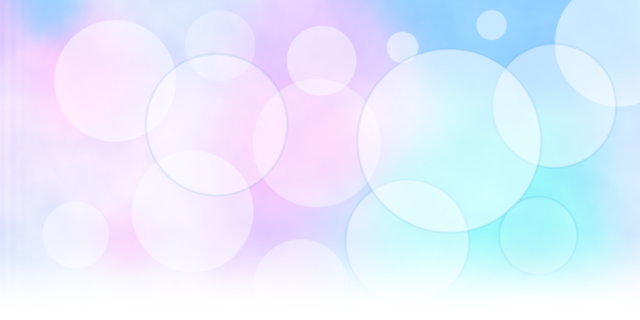
Give the GLSL for this background, as a Shadertoy shader.

```glsl
// Pastel bokeh: translucent white discs float over soft clouds of colour.
// The clouds blend six palette colours by normalised Gaussian weights, with
// the domain warped by layered sines; the lower edge dissolves into white.

const vec3 PINK  = vec3(0.99, 0.75, 0.99);
const vec3 LILAC = vec3(0.89, 0.79, 1.00);
const vec3 PALE  = vec3(0.96, 0.92, 1.00);
const vec3 MIST  = vec3(0.85, 0.91, 1.00);
const vec3 SKY   = vec3(0.58, 0.82, 1.00);
const vec3 CYAN  = vec3(0.58, 0.97, 0.98);
const vec3 RING_TINT = vec3(0.91, 0.95, 0.98);

const float RING_WIDTH = 0.0035;
const float WARP = 0.025;
const float CLOUD_CONTRAST = 0.045;
const float FADE_LOW = 0.02;
const float FADE_HIGH = 0.31;

// Cloud centres: x, y, spread (canvas heights)
const int BLOBS = 4;
const vec3 PINK_AT[BLOBS] = vec3[](vec3(0.30, 0.75, 0.16), vec3(1.00, 0.55, 0.19),
    vec3(0.84, 0.57, 0.15), vec3(0.37, 0.25, 0.08));
const vec3 LILAC_AT[BLOBS] = vec3[](vec3(0.86, 0.80, 0.16), vec3(0.88, 0.30, 0.17),
    vec3(1.13, 0.87, 0.13), vec3(0.00, 0.95, 0.10));
const vec3 PALE_AT[BLOBS] = vec3[](vec3(0.05, 0.52, 0.22), vec3(0.52, 0.57, 0.17),
    vec3(1.21, 0.65, 0.13), vec3(0.36, 0.40, 0.20));
const vec3 MIST_AT[BLOBS] = vec3[](vec3(0.54, 0.93, 0.20), vec3(0.10, 0.20, 0.20),
    vec3(1.07, 0.27, 0.13), vec3(1.98, 0.50, 0.19));
const vec3 SKY_AT[BLOBS] = vec3[](vec3(1.45, 0.97, 0.21), vec3(1.74, 0.89, 0.24),
    vec3(1.25, 1.02, 0.10), vec3(0.13, 1.00, 0.09));
const vec3 CYAN_AT[BLOBS] = vec3[](vec3(1.73, 0.45, 0.17), vec3(1.48, 0.49, 0.20),
    vec3(1.25, 0.26, 0.16), vec3(1.57, 0.27, 0.20));

// Discs: x, y, radius, opacity
const int PLAIN = 10;
const vec4 PLAIN_DISCS[PLAIN] = vec4[](
    vec4(0.360, 0.747, 0.190, 0.50), vec4(0.688, 0.857, 0.110, 0.27),
    vec4(0.990, 0.553, 0.200, 0.38), vec4(1.005, 0.810, 0.109, 0.45),
    vec4(1.258, 0.852, 0.049, 0.50), vec4(1.536, 0.922, 0.047, 0.45),
    vec4(1.932, 0.865, 0.198, 0.50), vec4(0.602, 0.339, 0.190, 0.45),
    vec4(0.237, 0.266, 0.104, 0.40), vec4(0.940, 0.104, 0.148, 0.38));
const int RINGED = 5;
const vec4 RINGED_DISCS[RINGED] = vec4[](
    vec4(0.677, 0.610, 0.221, 0.38), vec4(1.732, 0.669, 0.193, 0.42),
    vec4(1.273, 0.245, 0.193, 0.42), vec4(1.404, 0.560, 0.287, 0.50),
    vec4(1.682, 0.263, 0.122, 0.15));

// Layered, rotated sines giving a soft cloudy value around zero
float clouds(vec2 p) {
    float sum = 0.0, amp = 0.5;
    for (int i = 0; i < 5; i++) {
        sum += amp * sin(p.x + 1.3 * sin(p.y)) * sin(p.y + 1.1 * cos(p.x));
        p = mat2(1.5, 1.1, -1.1, 1.5) * p + 2.7;
        amp *= 0.55;
    }
    return sum;
}

float weight(vec2 p, vec3 blobs[BLOBS]) {
    float sum = 0.0;
    for (int i = 0; i < BLOBS; i++) {
        vec2 d = (p - blobs[i].xy) / blobs[i].z;
        sum += exp(-dot(d, d));
    }
    return sum;
}

vec3 sky(vec2 p) {
    vec2 q = p + WARP * vec2(clouds(p * 9.0), clouds(p * 9.0 + 5.0));
    vec4 total = vec4(PALE, 1.0) * (weight(q, PALE_AT) + 0.03);
    total += vec4(PINK, 1.0) * weight(q, PINK_AT);
    total += vec4(LILAC, 1.0) * weight(q, LILAC_AT);
    total += vec4(MIST, 1.0) * weight(q, MIST_AT);
    total += vec4(SKY, 1.0) * weight(q, SKY_AT);
    total += vec4(CYAN, 1.0) * weight(q, CYAN_AT);
    vec3 col = total.rgb / total.a;

    // Wispy variation and faint streaks at the left border
    col += CLOUD_CONTRAST * clouds(p * 11.0 + 3.0) * vec3(1.0, 0.7, 0.1);
    float border = 1.0 - smoothstep(0.02, 0.11, p.x);
    col -= 0.012 * border * (1.0 + sin(p.x * 190.0)) * vec3(1.0, 1.0, 0.2);
    return clamp(col, 0.0, 1.0);
}

vec3 addDisc(vec3 col, vec2 p, vec4 disc, float ring, float pixel) {
    float d = length(p - disc.xy) - disc.z;
    float fill = 1.0 - smoothstep(-pixel, pixel, d);
    float line = 1.0 - smoothstep(0.0, RING_WIDTH + pixel, abs(d));
    col = mix(col, vec3(1.0), fill * disc.w);
    return col * mix(vec3(1.0), RING_TINT, line * ring);
}

void mainImage(out vec4 fragColor, in vec2 fragCoord) {
    vec2 p = fragCoord / iResolution.y;
    float pixel = 1.0 / iResolution.y;
    vec3 col = sky(p);

    for (int i = 0; i < PLAIN; i++) col = addDisc(col, p, PLAIN_DISCS[i], 0.0, pixel);
    for (int i = 0; i < RINGED; i++) col = addDisc(col, p, RINGED_DISCS[i], 1.0, pixel);

    // Fade into white along the bottom
    float fade = 1.0 - smoothstep(FADE_LOW, FADE_HIGH, p.y + 0.015 * clouds(p * 7.0));
    fragColor = vec4(mix(col, vec3(1.0), fade), 1.0);
}
```
